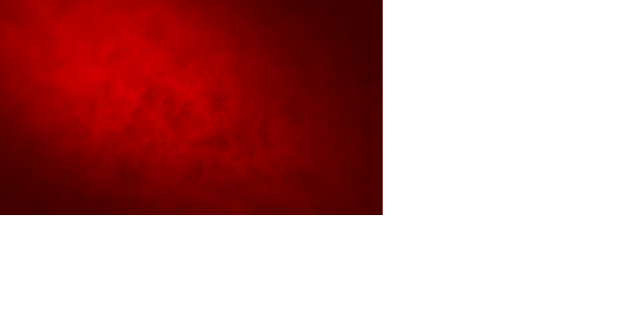
Give the GLSL for this background, as a Shadertoy shader.

```glsl
// A mottled red wall panel in the upper left of a white canvas.
// A lopsided, tilted glow lights the panel; warped layered sines add soft
// clouds, and cellular noise adds darker stains, mostly in a worn patch.

const vec3  PAPER        = vec3(1.0);
const vec3  RED          = vec3(1.0, 0.0, 0.0);
const vec2  CANVAS       = vec2(2.0, 1.0);       // canvas size in heights
const vec2  PANEL_CORNER = vec2(0.598, 0.328);   // right and bottom edge, 0..1
const vec2  GLOW_CENTER  = vec2(0.53, 0.68);     // in panel heights
const vec2  GLOW_AXIS    = vec2(0.87, -0.5);     // long axis of the glow
const vec2  GLOW_NEAR    = vec2(0.75, 0.45);     // radii up-left, down-left
const vec2  GLOW_FAR     = vec2(0.95, 0.52);     // radii down-right, up-right
const float GLOW_SHAPE   = 1.2;                  // above 1 flattens the core
const float SHADE_LEVEL  = 0.25;
const float GLOW_LEVEL   = 0.54;
const vec2  WORN_CENTER  = vec2(0.90, 0.36);
const vec2  WORN_RADIUS  = vec2(0.55, 0.36);
const float CLOUD_DEPTH  = 0.07;
const float STAIN_DEPTH  = 0.24;
const float GRAIN_DEPTH  = 0.06;

vec2 hash2(vec2 cell) {
    vec3 h = fract(cell.xyx * vec3(0.1031, 0.1030, 0.0973));
    h += dot(h, h.yzx + 33.33);
    return fract((h.xx + h.yz) * h.zy);
}

// Distance to the nearest scattered point
float cellular(vec2 p) {
    vec2 cell = floor(p), local = fract(p);
    float nearest = 2.0;
    for (int y = -1; y <= 1; y++)
        for (int x = -1; x <= 1; x++) {
            vec2 offset = vec2(x, y);
            vec2 toPoint = offset + hash2(cell + offset) - local;
            nearest = min(nearest, dot(toPoint, toPoint));
        }
    return sqrt(nearest);
}

// Rotated, self-warped sine layers, roughly -1..1
float clouds(vec2 p) {
    const mat2 TURN = mat2(1.36, 1.10, -1.10, 1.36);
    float sum = 0.0, weight = 0.5;
    for (int i = 0; i < 6; i++) {
        p += 0.6 * sin(p.yx * 1.3 + vec2(0.7, 2.1));
        sum += weight * sin(p.x) * sin(p.y);
        p = TURN * p + 1.9;
        weight *= 0.62;
    }
    return sum;
}

float glow(vec2 p) {
    vec2 d = p - GLOW_CENTER;
    vec2 along = vec2(dot(d, GLOW_AXIS), dot(d, vec2(-GLOW_AXIS.y, GLOW_AXIS.x)));
    along /= mix(GLOW_NEAR, GLOW_FAR, step(0.0, along));
    return exp(-pow(dot(along, along), GLOW_SHAPE));
}

vec3 wall(vec2 p) {
    float light = SHADE_LEVEL + GLOW_LEVEL * glow(p);

    // Broad clouds and fine grain
    float cloud = clouds(p * 5.0);
    float grain = clouds(p * 23.0 + 4.0);
    float tone = 1.0 + CLOUD_DEPTH * cloud + GRAIN_DEPTH * grain;

    // Ragged stains gathered in the worn patch
    vec2 w = (p - WORN_CENTER) / WORN_RADIUS;
    float worn = 0.2 + 0.8 * exp(-dot(w, w));
    vec2 warp = 0.05 * vec2(clouds(p * 13.0), clouds(p * 13.0 + 7.0));
    float spots = 1.0 - smoothstep(0.05, 0.62, cellular((p + warp) * 6.5));
    float flecks = 1.0 - smoothstep(0.05, 0.6, cellular((p + warp) * 17.0));
    tone -= STAIN_DEPTH * worn * (0.65 * spots + 0.35 * flecks);

    return RED * light * tone;
}

void mainImage(out vec4 fragColor, in vec2 fragCoord) {
    vec2 uv = fragCoord / iResolution.xy;
    vec2 p = (uv - vec2(0.0, PANEL_CORNER.y)) * CANVAS / (1.0 - PANEL_CORNER.y);

    // Panel coverage with edges one pixel soft
    vec2 inside = (uv - PANEL_CORNER) * vec2(-1.0, 1.0) * iResolution.xy;
    vec2 cover = clamp(inside + 0.5, 0.0, 1.0);
    fragColor = vec4(mix(PAPER, wall(p), cover.x * cover.y), 1.0);
}
```
